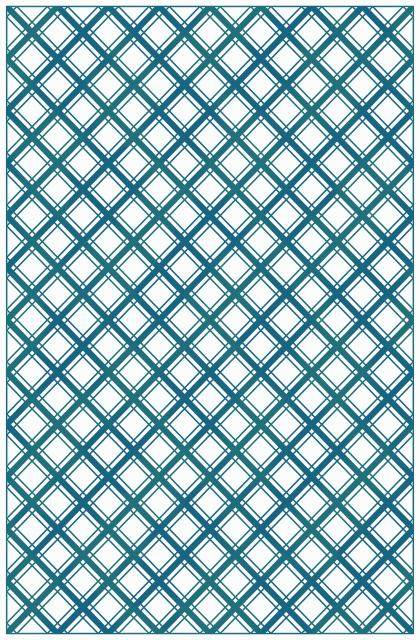
A Shadertoy shader for this pattern:

```glsl
// Diagonal teal lattice: thick bands flanked by thin lines inside a fine frame.

const vec2 REPEATS = vec2(8.0, 12.0);       // cells across and down
const vec2 MARGIN = vec2(0.0159, 0.0101);   // frame inset, as a share of the canvas
const float BAND_HALF = 0.085;              // widths and offsets in band periods
const float THIN_HALF = 0.021;
const float THIN_OFFSET = 0.2;
const float FRAME_HALF = 0.0018;            // share of the canvas width

const vec3 PAPER = vec3(0.985, 0.992, 0.988);
const vec3 BLUE_TEAL = vec3(0.095, 0.395, 0.505);
const vec3 GREEN_TEAL = vec3(0.130, 0.440, 0.485);

// Antialiased coverage of a stroke at a given distance from its centre line.
float stroke(float dist, float halfWidth, float pixel) {
    return 1.0 - smoothstep(-0.65 * pixel, 0.65 * pixel, dist - halfWidth);
}

// One thick band with a thin line on either side, repeating every unit.
float bandFamily(float coord, float pixel) {
    float dist = abs(fract(coord + 0.5) - 0.5);
    float band = stroke(dist, BAND_HALF, pixel);
    float thin = stroke(abs(dist - THIN_OFFSET), THIN_HALF, pixel);
    return max(band, thin);
}

// Signed distance to an axis-aligned box.
float boxDistance(vec2 p, vec2 halfSize) {
    vec2 q = abs(p) - halfSize;
    return length(max(q, 0.0)) + min(max(q.x, q.y), 0.0);
}

// Gentle drift between the two inks from layered sines.
float inkDrift(vec2 p) {
    float waves = sin(3.1 * p.x + 1.4 * sin(1.3 * p.y))
                + sin(2.3 * p.y - 1.7 * p.x + 0.8)
                + 0.6 * sin(5.3 * p.x + 4.1 * p.y);
    return smoothstep(-0.9, 0.9, waves);
}

void mainImage(out vec4 fragColor, in vec2 fragCoord) {
    vec2 uv = fragCoord / iResolution.xy;
    vec2 cell = (uv - MARGIN) / (1.0 - 2.0 * MARGIN) * REPEATS;

    // Two crossing families of diagonals
    vec2 cellPerPixel = REPEATS / ((1.0 - 2.0 * MARGIN) * iResolution.xy);
    float pixel = length(cellPerPixel);
    float rising = bandFamily(cell.x - cell.y, pixel);
    float falling = bandFamily(cell.x + cell.y, pixel);
    float lattice = 1.0 - (1.0 - rising) * (1.0 - falling);

    // Frame, and the lattice clipped to it
    vec2 canvas = vec2(1.0, iResolution.y / iResolution.x);
    float framePixel = 1.0 / iResolution.x;
    float edge = boxDistance((uv - 0.5) * canvas, (0.5 - MARGIN) * canvas);
    float inside = stroke(edge, 0.0, framePixel);
    float frame = stroke(abs(edge), FRAME_HALF, framePixel);

    vec3 ink = mix(BLUE_TEAL, GREEN_TEAL, inkDrift(cell));
    fragColor = vec4(mix(PAPER, ink, max(lattice * inside, frame)), 1.0);
}
```
